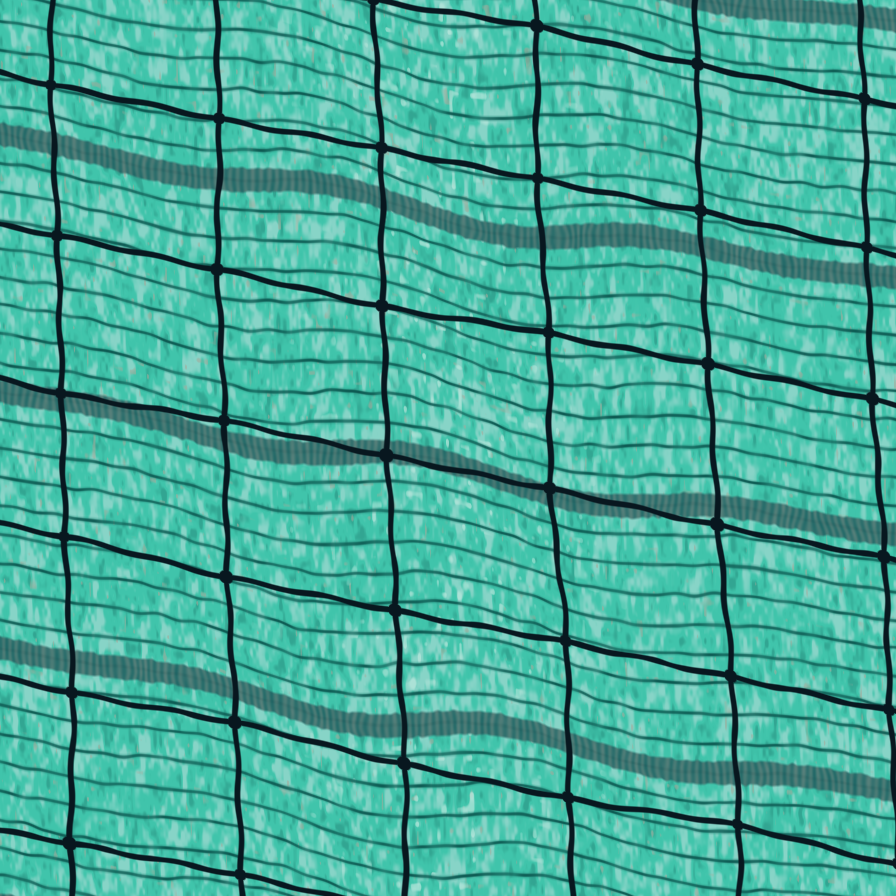
A Shadertoy shader for this texture:

```glsl
#define COLUMN_STEP 0.179
#define ROW_STEP 0.169
#define ROW_SLOPE 0.203
#define CORD_HALF 0.0031
#define KNOT_RADIUS 0.0075
#define NET_JITTER 0.06
#define BAND_STEP 0.2865
#define BAND_HALF 0.0125
#define LINES_PER_BAND 9.0
#define LINE_HALF 0.0015
#define CLOTH_SLOPE 0.16
#define FOLD_HEIGHT 0.013

const float PI = 3.14159;
const vec3 GREEN = vec3(0.25, 0.77, 0.67);
const vec3 PALE = vec3(0.53, 0.83, 0.78);
const vec3 SHADE = vec3(0.15, 0.55, 0.49);
const vec3 PINK = vec3(0.64, 0.67, 0.61);
const vec3 THREAD = vec3(0.05, 0.35, 0.32);
const vec3 BAND_DARK = vec3(0.12, 0.39, 0.39);
const vec3 BAND_GREY = vec3(0.34, 0.48, 0.46);
const vec3 CORD = vec3(0.03, 0.09, 0.12);

float hash(vec2 p) {
    return fract(sin(dot(p, vec2(127.1, 311.7))) * 43758.5453);
}

float noise(vec2 p) {
    vec2 i = floor(p), f = fract(p);
    f = f * f * (3.0 - 2.0 * f);
    return mix(mix(hash(i), hash(i + vec2(1, 0)), f.x),
               mix(hash(i + vec2(0, 1)), hash(i + vec2(1, 1)), f.x), f.y);
}

// Coverage of a shape of the given half width, softened by one pixel
float cover(float dist, float halfWidth) {
    float px = 1.0 / iResolution.y;
    return 1.0 - smoothstep(halfWidth - px, halfWidth + px, dist);
}

// Distance to the nearest whole number
float nearest(float x) {
    return abs(fract(x + 0.5) - 0.5);
}

// Downward sag of the cloth: a broad belly plus slanting folds
float drape(vec2 p) {
    float fold = (p.x - 0.475 - 0.33 * p.y) / 0.36;
    float belly = sin(PI * clamp(p.x, 0.0, 1.0));
    return belly * (0.010 + FOLD_HEIGHT * cos(2.0 * PI * fold));
}

vec3 clothColor(vec2 p) {
    float down = p.y - CLOTH_SLOPE * p.x - drape(p);
    vec2 weave = vec2(p.x - 0.03 * p.y, down);

    // Short upright streaks of light, shade and pink
    float streak = 0.6 * noise(weave * vec2(150.0, 50.0))
                 + 0.4 * noise(weave * vec2(290.0, 110.0) + 31.0);
    float fleck = noise(weave * vec2(210.0, 85.0) + 77.0);
    float patchy = noise(weave * vec2(9.0, 14.0) + 12.0) - 0.5;
    vec3 col = mix(GREEN, PALE, smoothstep(0.42, 0.78, streak + 0.12 * patchy));
    col = mix(col, SHADE, 0.55 * smoothstep(0.38, 0.12, streak));
    col = mix(col, PINK, 0.6 * smoothstep(0.84, 0.97, fleck));

    // Bright glints on the middle folds
    float glint = noise(weave * vec2(130.0, 75.0) + 53.0);
    float middle = smoothstep(0.3, 0.0, abs(p.x - 0.5));
    col = mix(col, vec3(0.74, 0.91, 0.87), 0.7 * middle * smoothstep(0.8, 0.95, glint));

    // Thin dark threads, uneven along their length
    float band = (down - 0.150) / BAND_STEP;
    float line = band * LINES_PER_BAND + 0.14 * (noise(weave * vec2(45.0, 35.0)) - 0.5);
    float lineDist = nearest(line) * BAND_STEP / LINES_PER_BAND;
    float wear = mix(0.5, 1.0, noise(weave * vec2(70.0, 35.0) + 9.0));
    col = mix(col, SHADE, 0.45 * smoothstep(0.0045, 0.001, lineDist));
    col = mix(col, THREAD, wear * cover(lineDist, LINE_HALF));

    // Wide ribbed bands with a frayed edge
    float rib = 0.5 + 0.5 * sin(2.0 * PI * (weave.x * 125.0 + noise(weave * 40.0)));
    float fray = 0.003 * (noise(weave * vec2(170.0, 20.0)) - 0.5);
    vec3 bandCol = mix(BAND_DARK, BAND_GREY, 0.65 * rib + 0.35 * streak);
    float bandDist = nearest(band) * BAND_STEP + fray;
    return mix(col, bandCol, 0.93 * smoothstep(BAND_HALF + 0.002, BAND_HALF - 0.002, bandDist));
}

// Coverage of the knotted net
float netCover(vec2 p) {
    vec2 cell = vec2((p.x - 0.0586 - 0.026 * p.y) / (COLUMN_STEP + 0.006 * p.y),
                     (p.y - 0.082 - ROW_SLOPE * p.x) / ROW_STEP);
    vec2 shift = vec2(noise(cell + 5.0), noise(cell + 40.0)) - 0.5;
    cell += NET_JITTER * shift + 0.008 * sin(cell.yx * 13.0);
    vec2 dist = vec2(nearest(cell.x) * COLUMN_STEP, nearest(cell.y) * ROW_STEP);
    float thickness = CORD_HALF * mix(0.85, 1.15, noise(p * 60.0));
    float cords = cover(min(dist.x, dist.y), thickness);
    float knotSize = KNOT_RADIUS * mix(0.85, 1.1, hash(floor(cell + 0.5)));
    return max(cords, cover(length(dist), knotSize));
}

void mainImage(out vec4 fragColor, in vec2 fragCoord) {
    vec2 p = fragCoord / iResolution.xy;
    p.y = 1.0 - p.y; // measured downward from the top edge
    vec3 col = mix(clothColor(p), CORD, netCover(p));
    fragColor = vec4(col, 1.0);
}
```
